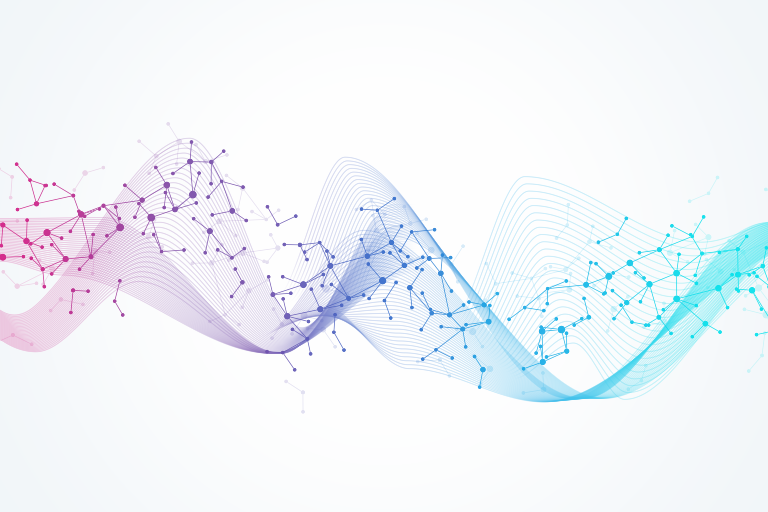
A WebGL 1 fragment shader for this background:

```glsl
precision highp float;
// Sheets of fine strands twist across a pale backdrop, crossed by a molecular web.
// Each sheet blends two edge waves strand by strand; the web joins jittered cell
// nodes near a winding spine and adds short spurs. Colour runs from pink to cyan.
uniform vec2 u_resolution;

#define MAX_STRANDS 36
#define STRAND_WIDTH 0.0021
#define STRAND_INK 0.38
#define LINK_WIDTH 0.0009
#define HUB_RADIUS 0.0080
#define LEAF_RADIUS 0.0036
#define LEAF_REACH 0.045
#define WEB_CELL 0.059
#define WEB_BAND 0.135
#define GHOST_CELL 0.068
#define GHOST_INK 0.18
#define WEB_TILT 0.45

float pixel;

float hash(vec2 p) {
  return fract(sin(dot(p, vec2(127.1, 311.7))) * 43758.55);
}

// Smooth curve through four turning points, level beyond the ends
float wave(float x, vec4 xs, vec4 ys) {
  float y = mix(ys.x, ys.y, smoothstep(xs.x, xs.y, x));
  y = mix(y, ys.z, smoothstep(xs.y, xs.z, x));
  return mix(y, ys.w, smoothstep(xs.z, xs.w, x));
}

// Ink of a sheet morphing from edge A to edge B; span is start, end, strand count
float sheet(vec2 p, vec3 span, vec4 ax, vec4 ay, vec4 bx, vec4 by) {
  float fade = smoothstep(span.x, span.x + 0.08, p.x)
             * (1.0 - smoothstep(span.y - 0.10, span.y, p.x));
  if (fade <= 0.0) return 0.0;
  float soft = max(pixel, STRAND_WIDTH);
  float ink = 0.0;
  for (int i = 0; i < MAX_STRANDS; i++) {
    float t = float(i) / (span.z - 1.0);
    if (t > 1.001) break;
    vec4 xs = mix(ax, bx, t);
    vec4 ys = mix(ay, by, t);
    float y = wave(p.x, xs, ys);
    float slope = (wave(p.x + 0.002, xs, ys) - y) / 0.002;
    float d = abs(p.y - y) / sqrt(1.0 + slope * slope);
    // Strands of inner sheets appear only where they start to bend
    float begun = max(step(span.x, 0.0), smoothstep(xs.x, xs.x + 0.06, p.x));
    ink += begun * (1.0 - smoothstep(0.0, soft, d));
  }
  return ink * fade * STRAND_INK * STRAND_WIDTH / soft;
}

// Height of the spine the web follows
float spine(float x) {
  return wave(x, vec4(0.18, 0.38, 0.56, 0.76), vec4(0.53, 0.62, 0.43, 0.48))
       + wave(x, vec4(0.76, 1.00, 1.25, 1.50), vec4(0.0, -0.16, -0.03, -0.05));
}

mat2 turn(float angle) {
  return mat2(cos(angle), sin(angle), -sin(angle), cos(angle));
}

// Node position in xy and radius in z; a zero radius means no node
vec3 node(vec2 cell, float size, float band, float keep) {
  vec2 jitter = vec2(hash(cell + keep), hash(cell + 37.3)) - 0.5;
  vec2 q = turn(WEB_TILT) * (cell + 0.5 + 0.6 * jitter) * size;
  float off = abs(q.y - spine(q.x)) / band;
  float present = step(off, 0.5 + 0.5 * hash(cell + 5.7))
                * step(hash(cell + 71.9), keep);
  float rank = clamp(off + 0.6 * hash(cell + 13.1), 0.0, 1.0);
  return vec3(q, present * mix(HUB_RADIUS, LEAF_RADIUS, rank));
}

float disc(vec2 p, vec3 n) {
  return 1.0 - smoothstep(-0.5, 0.5, (length(p - n.xy) - n.z) / pixel);
}

float link(vec2 p, vec3 a, vec3 b) {
  vec2 ab = b.xy - a.xy;
  vec2 ap = p - a.xy;
  float d = length(ap - ab * clamp(dot(ap, ab) / dot(ab, ab), 0.0, 1.0));
  return 0.78 * disc(vec2(d, 0.0), vec3(0.0, 0.0, LINK_WIDTH))
       * step(0.5 * LEAF_RADIUS, min(a.z, b.z));
}

// Coverage of nodes, links along both cell axes, and leaf spurs
float web(vec2 p, float size, float band, float keep) {
  if (abs(p.y - spine(p.x)) > band + 2.0 * size) return 0.0;
  vec2 home = floor(turn(-WEB_TILT) * p / size);
  float ink = 0.0;
  for (int k = 0; k < 9; k++) {
    vec2 cell = home + vec2(mod(float(k), 3.0), floor(float(k) / 3.0)) - 1.0;
    vec3 a = node(cell, size, band, keep);
    if (a.z <= 0.0) continue;
    ink = max(ink, disc(p, a));
    if (hash(cell + 21.3) > 0.35)
      ink = max(ink, link(p, a, node(cell + vec2(1.0, 0.0), size, band, keep)));
    if (hash(cell + 53.9) > 0.50)
      ink = max(ink, link(p, a, node(cell + vec2(0.0, 1.0), size, band, keep)));
    for (int s = 0; s < 2; s++) {
      float angle = 6.283 * hash(cell + 2.3) + float(s) * (1.6 + hash(cell + 8.1));
      float reach = LEAF_REACH * (0.65 + 0.35 * hash(cell + 17.0 * float(s)));
      vec3 tip = vec3(a.xy + reach * vec2(cos(angle), sin(angle)), LEAF_RADIUS);
      ink = max(ink, max(disc(p, tip), link(p, a, tip)));
    }
  }
  return ink;
}

vec3 hue(float x) {
  vec3 c = mix(vec3(0.82, 0.12, 0.52), vec3(0.46, 0.30, 0.66), smoothstep(0.0, 0.42, x));
  c = mix(c, vec3(0.20, 0.43, 0.80), smoothstep(0.45, 0.80, x));
  c = mix(c, vec3(0.10, 0.66, 0.90), smoothstep(0.76, 1.00, x));
  return mix(c, vec3(0.02, 0.88, 0.92), smoothstep(1.00, 1.42, x));
}

void main() {
  pixel = 1.0 / u_resolution.y;
  vec2 p = (gl_FragCoord.xy - 0.5 * u_resolution) * pixel + vec2(0.75, 0.5);

  // Backdrop, white in the middle and cool at the rim
  float rim = smoothstep(0.25, 0.95, length(p - vec2(0.75, 0.5)));
  vec3 color = mix(vec3(0.997), vec3(0.945, 0.963, 0.975), rim);
  vec3 tint = hue(p.x);

  // Strand sheets: pink loop, pink top, middle arch, lower fold, cyan arch
  float curl = max(0.07 - p.x, 0.0);
  float ink = sheet(p - vec2(0.0, 5.0 * curl * curl), vec3(-0.2, 0.82, 30.0),
    vec4(0.0, 0.37, 0.59, 0.77), vec4(0.37, 0.73, 0.36, 0.60),
    vec4(0.07, 0.27, 0.53, 0.80), vec4(0.313, 0.45, 0.31, 0.47));
  ink += sheet(p, vec3(-0.2, 0.82, 30.0),
    vec4(0.0, 0.20, 0.55, 0.78), vec4(0.573, 0.575, 0.31, 0.56),
    vec4(0.0, 0.12, 0.53, 0.82), vec4(0.49, 0.463, 0.31, 0.47));
  ink += sheet(p, vec3(0.53, 2.0, 22.0),
    vec4(0.53, 0.674, 1.11, 1.50), vec4(0.41, 0.693, 0.222, 0.565),
    vec4(0.68, 0.76, 1.18, 1.62), vec4(0.40, 0.54, 0.222, 0.53));
  ink += sheet(p, vec3(0.50, 2.0, 36.0),
    vec4(0.50, 0.71, 1.14, 1.50), vec4(0.34, 0.55, 0.222, 0.565),
    vec4(0.62, 0.80, 1.06, 1.58), vec4(0.41, 0.28, 0.215, 0.52));
  ink += sheet(p, vec3(0.87, 2.0, 24.0),
    vec4(0.87, 1.025, 1.37, 1.55), vec4(0.36, 0.655, 0.527, 0.575),
    vec4(1.00, 1.12, 1.22, 1.56), vec4(0.26, 0.33, 0.22, 0.53));
  color = mix(color, tint, 0.8 * (1.0 - exp(-0.8 * ink)));

  // Faint distant web, then the crisp one
  color = mix(color, tint, GHOST_INK * web(p, GHOST_CELL, 1.7 * WEB_BAND, 0.45));
  color = mix(color, tint, 0.92 * web(p, WEB_CELL, WEB_BAND, 0.84));
  gl_FragColor = vec4(color, 1.0);
}
```
